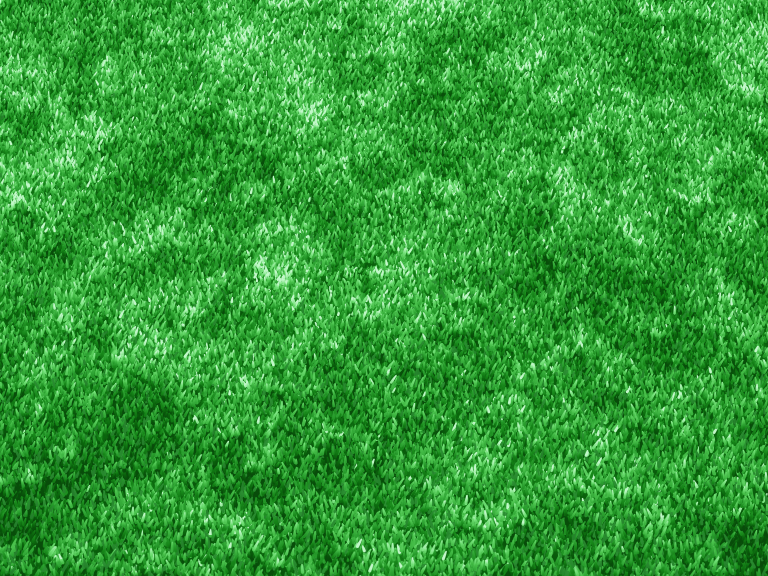
This texture is drawn by a Shadertoy shader. Its source:

```glsl
// Artificial lawn: short dense green blades receding from the viewer, in soft light.

#define DENSITY 52.0     // blade rows per canvas height, at the near edge
#define RECESSION 0.5    // how much finer the blades get towards the top
#define LAYERS 8         // overlapping sheets of blades
#define BLADE_WIDTH 0.14 // half width, in blade rows
#define LEAN 1.3         // spread of the blade directions
#define BASE_TONE 2.05   // mean step on the colour ramp
#define TONE_SPREAD 3.3  // tone difference between blades
#define PATCH_GAIN 0.62  // strength of the broad light and dark patches
#define TUFT_GAIN 1.7    // strength of the small tufts
#define GLINTS 0.03      // share of pale shining blades
#define WORN_SHARE 0.12  // share of greyer blades

const vec2 CELLS = vec2(1.3, 1.0);
const vec3 SHADOW = vec3(0.04, 0.40, 0.05);
const vec3 DEEP   = vec3(0.09, 0.53, 0.10);
const vec3 GREEN  = vec3(0.18, 0.64, 0.20);
const vec3 FRESH  = vec3(0.28, 0.75, 0.29);
const vec3 LIGHT  = vec3(0.45, 0.88, 0.47);
const vec3 PALE   = vec3(0.76, 0.97, 0.79);
const vec3 WORN   = vec3(0.17, 0.54, 0.20);

vec3 hash3(vec2 p) {
    vec3 h = fract(p.xyx * vec3(0.1031, 0.1030, 0.0973));
    h += dot(h, h.yxz + 33.33);
    return fract((h.xxy + h.yzz) * h.zyx);
}

// Colour ramp from shadow (below 0) to pale glint (5).
vec3 grassColor(float tone) {
    vec3 c = mix(SHADOW * 0.75, SHADOW, clamp(tone + 1.0, 0.0, 1.0));
    c = mix(c, DEEP, clamp(tone, 0.0, 1.0));
    c = mix(c, GREEN, clamp(tone - 1.0, 0.0, 1.0));
    c = mix(c, FRESH, clamp(tone - 2.0, 0.0, 1.0));
    c = mix(c, LIGHT, clamp(tone - 3.0, 0.0, 1.0));
    return mix(c, PALE, clamp(tone - 4.0, 0.0, 1.0));
}

// Broad slanted patches from warped sines, about -1 to 1.
float patches(vec2 p) {
    vec2 w = p + 0.09 * sin(p.yx * vec2(11.0, 8.0) + vec2(0.7, 2.1));
    float s = sin(dot(w, vec2(-4.0, 10.5)) + 1.2);
    s += 0.7 * sin(dot(w, vec2(9.0, 6.0)) + 4.0);
    s += 0.6 * sin(dot(w, vec2(-15.0, 21.0)) + 2.0 * sin(w.x * 13.0));
    return s / 1.7;
}

// Smooth cellular noise: blended random values of nearby tufts, about -0.5 to 0.5.
float tufts(vec2 p) {
    vec2 cell = floor(p);
    float sum = 0.0, weight = 0.0;
    for (int j = -1; j <= 1; j++)
    for (int i = -1; i <= 1; i++) {
        vec2 id = cell + vec2(i, j);
        vec3 h = hash3(id + 71.0);
        vec2 d = p - id - h.xy;
        float w = exp(-8.0 * dot(d, d));
        sum += w * (h.z - 0.5);
        weight += w;
    }
    return sum / weight;
}

void mainImage(out vec4 fragColor, in vec2 fragCoord) {
    vec2 uv = fragCoord / iResolution.xy;
    vec2 p = fragCoord / iResolution.y;
    p.x -= 0.5 * iResolution.x / iResolution.y;

    // Receding ground; shear keeps the blades upright on the canvas.
    float zoom = 1.0 + RECESSION * p.y;
    vec2 ground = vec2(p.x * zoom, p.y + 0.5 * RECESSION * p.y * p.y);
    float shear = RECESSION * p.x / zoom;
    vec2 g = ground * DENSITY;

    // Large scale light: brighter far away, dimmer in the near corners.
    float patchTone = patches(ground);
    float light = PATCH_GAIN * patchTone + 0.9 * (uv.y - 0.45);
    light -= 0.9 * p.x * p.x * (1.0 - uv.y);

    // Tufts of two sizes, wider than tall.
    float tuft = tufts(g * vec2(0.3, 0.45) + 20.0) + 0.7 * tufts(g * vec2(0.65, 0.85) + 90.0);
    light += TUFT_GAIN * tuft;

    // Focus lies across the middle.
    float blur = 0.03 + 0.05 * smoothstep(0.6, 1.0, uv.y)
               + 0.04 * smoothstep(0.25, 0.0, uv.y);
    float soft = max(blur, 0.65 * DENSITY * zoom / iResolution.y);

    vec3 color = grassColor(light - 0.2);
    for (int layer = 0; layer < LAYERS; layer++) {
        float depth = float(layer) / float(LAYERS - 1);
        vec2 q = g + float(layer) * vec2(0.37, 0.61) + 200.0;
        vec2 cell = floor(q * CELLS);

        // Far rows first, so near blades overlap them.
        for (int j = 1; j >= -1; j--)
        for (int i = -1; i <= 1; i++) {
            vec2 id = cell + vec2(i, j);
            vec3 place = hash3(id + float(layer) * 37.0);
            vec3 look = hash3(id.yx + float(layer) * 53.0 + 11.0);
            vec2 d = q - (id + place.xy) / CELLS;
            d.x -= shear * d.y;

            // Tapered blade, leaning either way.
            float len = 0.35 + 0.45 * look.x;
            vec2 axis = len * vec2(LEAN * (place.z - 0.42), 1.0);
            float along = clamp(dot(d, axis) / dot(axis, axis), 0.0, 1.0);
            float width = BLADE_WIDTH * (1.0 - 0.5 * along * along);
            float dist = length(d - axis * along) - width;
            float cover = 1.0 - smoothstep(-soft, soft, dist);

            // Roots are shaded, tips catch the light.
            float tone = BASE_TONE + TONE_SPREAD * (look.y - 0.5) + light;
            tone += 1.2 * (along - 0.5) + 1.1 * (depth - 0.6);
            float glint = GLINTS * max(0.3, 1.0 + 0.8 * patchTone + 2.0 * tuft);
            tone += 1.9 * step(1.0 - glint, look.z);

            // Some blades in the shade are thin and grey.
            float worn = step(look.z, WORN_SHARE * (1.6 - uv.y)) * step(tone, 2.3);
            color = mix(color, mix(grassColor(tone), WORN, 0.8 * worn), cover);
        }
    }
    fragColor = vec4(color, 1.0);
}
```
